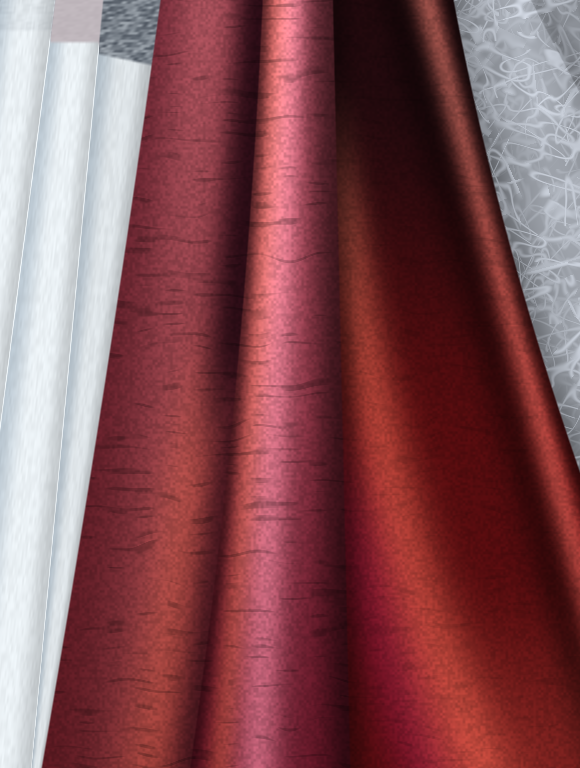
Give the GLSL for this texture, as a Shadertoy shader.

```glsl
// Draped satin curtain in wine red between pale grey woven and crinkled curtains.

float hash(vec2 p) {
    vec3 q = fract(vec3(p.xyx) * 0.1031);
    q += dot(q, q.yzx + 33.33);
    return fract((q.x + q.y) * q.z);
}

float noise(vec2 p) {
    vec2 i = floor(p), f = fract(p);
    f = f * f * (3.0 - 2.0 * f);
    return mix(mix(hash(i), hash(i + vec2(1, 0)), f.x),
               mix(hash(i + vec2(0, 1)), hash(i + vec2(1, 1)), f.x), f.y);
}

float glow(float x, float centre, float width) {
    float d = (x - centre) / width;
    return exp(-d * d);
}

// Coverage to the right of an edge, about one pixel soft.
float rightOf(float x, float edge) {
    return smoothstep(-1.2, 1.2, (x - edge) * iResolution.x);
}

// Pale curtain: three overlapping folds with a dark woven band on top.
vec3 paleCurtain(float x, float t, float edge) {
    float foldA = 0.095 - 0.17 * t, foldB = 0.178 - 0.125 * t;
    float a = rightOf(x, foldA), b = rightOf(x, foldB);
    float start = mix(mix(foldA - 0.1, foldA, a), foldB, b);
    float end = mix(mix(foldA, foldB, a), edge, b);
    float u = clamp((x - start) / (end - start), 0.0, 1.0);
    vec3 col = mix(vec3(0.73, 0.78, 0.82), vec3(0.92, 0.945, 0.96), smoothstep(0.0, 0.45, u));
    col *= 1.0 - 0.17 * smoothstep(0.65, 1.0, u) - 0.05 * b;
    col *= 0.97 + 0.06 * noise(vec2(x * 330.0 + t * 50.0, t * 90.0));
    float bandEnd = mix(mix(0.04, 0.055, a), 0.07 + 0.16 * (x - 0.17), b);
    float band = 1.0 - smoothstep(bandEnd - 0.003, bandEnd + 0.003, t);
    vec3 weave = mix(vec3(0.31, 0.34, 0.38), vec3(0.62, 0.65, 0.68),
                     noise(vec2(x * 120.0 + t * 90.0, t * 300.0)));
    weave = mix(weave, vec3(0.78, 0.74, 0.76), a * (1.0 - b) * 0.9);
    return mix(col, weave, band * (a * 0.9 + 0.1));
}

// Crinkled curtain: thin raised strands in several directions.
vec3 crinkledCurtain(float x, float t, float edge) {
    vec2 p = vec2(x * 0.754, t);
    float strands = 0.0;
    for (int i = 0; i < 7; i++) {
        float angle = float(i) * 0.86 + 0.3;
        vec2 along = vec2(cos(angle), sin(angle));
        vec2 q = vec2(dot(p, along) * 24.0, dot(p, vec2(-along.y, along.x)) * 75.0);
        float n = noise(q + 40.0 + float(i) * 17.0);
        strands = max(strands, (1.0 - smoothstep(0.0, 0.11, abs(n - 0.55))) * hash(floor(q / 3.0) + 70.0));
    }
    float back = rightOf(x, 0.915 + 0.7 * t);
    float shade = 0.49 + 0.13 * glow(x, edge + 0.11, 0.07) - 0.1 * glow(x, edge, 0.025);
    shade -= 0.14 * glow(x, 0.925 + 0.7 * t, 0.025) * back;
    shade += 0.05 * noise(p * 14.0) + 0.2 * strands;
    return shade * vec3(0.97, 1.0, 1.05);
}

// Broad left satin fold, falling into a dark valley at its right.
vec3 leftFold(float x, float t, float edge, float end) {
    float u = (x - edge) / (end - edge);
    vec3 col = mix(vec3(0.40, 0.14, 0.19), vec3(0.34, 0.09, 0.12), t);
    col += vec3(0.25, 0.17, 0.16) * glow(u, 0.45 + 0.15 * t, 0.36) * (1.0 - 0.55 * t);
    col += vec3(0.17, 0.09, 0.04) * glow(u, 0.72, 0.22) * smoothstep(0.35, 0.65, t);
    float valley = smoothstep(0.62, 0.96, u) * (1.0 - smoothstep(0.42, 0.66, t));
    valley = max(valley, 0.55 * glow(u, 1.0, 0.13));
    return mix(col, vec3(0.15, 0.04, 0.075), valley * 0.93);
}

// Round centre fold with a pink ridge and a copper flank.
vec3 centreFold(float x, float t, float start, float end) {
    float ridge = 0.502 - 0.06 * t;
    vec3 col = mix(vec3(0.46, 0.15, 0.20), vec3(0.36, 0.07, 0.13), smoothstep(0.3, 1.0, t));
    col += vec3(0.32, 0.25, 0.27) * glow(x, ridge, 0.027 + 0.012 * t);
    col += vec3(0.12, 0.10, 0.11) * glow(x, ridge + 0.03, 0.07) * (1.0 - 0.5 * t);
    col += vec3(0.20, 0.13, 0.06) * glow(x, mix(start, ridge, 0.45), 0.026);
    col *= 1.0 - 0.4 * glow(x, start, 0.016);
    return col * (1.0 - 0.5 * smoothstep(end - 0.07, end, x));
}

// Deep shaded cloth with a curving copper sheen and a bright outer roll.
vec3 deepFold(float x, float t, float start, float end) {
    vec3 col = mix(vec3(0.13, 0.035, 0.05), vec3(0.33, 0.045, 0.055), smoothstep(0.08, 0.6, t));
    float sheen = 0.575 + 0.02 * t + 0.215 * t * t;
    float width = 0.022 + 0.05 * t;
    col += vec3(0.33, 0.19, 0.14) * glow(x, sheen, width) * smoothstep(0.07, 0.32, t);
    col += vec3(0.09, 0.01, 0.08) * glow(x, sheen - 0.08, 0.06) * smoothstep(0.45, 0.75, t);
    col += vec3(0.14, 0.08, 0.06) * smoothstep(0.72, 1.0, t) * smoothstep(sheen - 0.03, sheen + 0.05, x);
    col *= 1.0 - 0.35 * glow(x, start, 0.03);
    float roll = 0.735 + 0.36 * t;
    col *= 1.0 - 0.4 * glow(x, roll - 0.05, 0.04);
    col += vec3(0.45, 0.26, 0.22) * glow(x, roll, 0.026) * (1.0 - 0.35 * t);
    return col * (1.0 - 0.5 * smoothstep(end - 0.035, end, x));
}

void mainImage(out vec4 fragColor, in vec2 fragCoord) {
    vec2 uv = fragCoord / iResolution.xy;
    float x = uv.x, t = 1.0 - uv.y;
    float paleEdge = 0.277 - 0.18 * t - 0.025 * t * t;
    float centreStart = 0.453 - 0.06 * t - 0.065 * t * t;
    float centreEnd = 0.574 + 0.03 * t;
    float crinkleEdge = 0.782 + 0.25 * t + 0.17 * t * t;

    vec3 col = leftFold(x, t, paleEdge, centreStart);
    col = mix(col, centreFold(x, t, centreStart, centreEnd), rightOf(x, centreStart));
    col = mix(col, deepFold(x, t, centreEnd, crinkleEdge), rightOf(x, centreEnd));

    // Satin grain and dark horizontal slubs.
    float slub = smoothstep(0.73, 0.92, noise(vec2(x * 20.0, t * 190.0 + 3.0 * noise(uv * 18.0))));
    col *= 1.0 - 0.2 * slub * (1.0 - 0.6 * rightOf(x, centreEnd));
    col *= 0.89 + 0.22 * noise(uv * vec2(230.0, 300.0));

    col = mix(paleCurtain(x, t, paleEdge), col, rightOf(x, paleEdge));
    col = mix(col, crinkledCurtain(x, t, crinkleEdge), rightOf(x, crinkleEdge));
    fragColor = vec4(clamp(col, 0.0, 1.0), 1.0);
}
```
